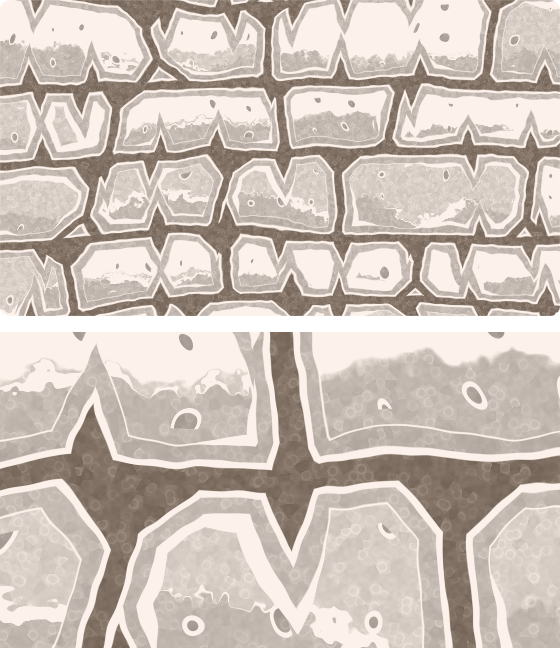
Top, the full canvas; bottom, a detail of the centre.
Give the GLSL for this texture, as a WebGL 1 fragment shader.

```glsl
precision highp float;
uniform vec2 u_resolution;

#define ROW_HEIGHT 0.25
#define STONE_WIDTH 0.5
#define MORTAR_HALF 0.0125
#define OUTLINE 0.0075
#define BAND 0.018
#define PIT_CELL 0.105
#define NOTCH_CELL 0.2
#define GRAIN_SCALE 85.0
#define CORNER_RADIUS 0.032

const vec3 CREAM = vec3(0.99, 0.95, 0.92);
const vec3 LIGHT = vec3(0.85, 0.81, 0.78);
const vec3 MID = vec3(0.77, 0.73, 0.70);
const vec3 SHADE = vec3(0.67, 0.63, 0.60);
const vec3 MORTAR = vec3(0.51, 0.45, 0.40);

float hash(vec2 p) {
  vec3 q = fract(vec3(p.xyx) * 0.1031);
  q += dot(q, q.yzx + 33.33);
  return fract((q.x + q.y) * q.z);
}

float noise(vec2 p) {
  vec2 i = floor(p), f = fract(p);
  f = f * f * (3.0 - 2.0 * f);
  return mix(mix(hash(i), hash(i + vec2(1, 0)), f.x),
             mix(hash(i + vec2(0, 1)), hash(i + vec2(1, 1)), f.x), f.y);
}

// Antialiased coverage of a positive distance
float cover(float d) {
  float px = 0.8 / u_resolution.y;
  return smoothstep(-px, px, d);
}

// Height of the lower edge of a row, gently bent
float rowEdge(float row, float x) {
  return (row + 0.3 * (hash(vec2(row, 3.0)) - 0.5)) * ROW_HEIGHT
       + 0.11 * (noise(vec2(x * 1.5, row * 7.3)) - 0.5);
}

// Slanted joint at the left end of a stone
float jointX(float row, float k, float y) {
  vec2 id = vec2(k, row);
  float slant = 0.7 * (hash(id + 41.0) - 0.5);
  return (k + 0.65 * (hash(id + 17.0) - 0.5) + hash(vec2(row, 9.0))) * STONE_WIDTH
       + slant * (y - (row + 0.5) * ROW_HEIGHT);
}

// Wedge-shaped crack cut inward from a horizontal edge
float notch(float x, float depth, float seed) {
  float cell = floor(x / NOTCH_CELL);
  vec2 id = vec2(cell, seed);
  float center = (cell + 0.3 + 0.4 * hash(id)) * NOTCH_CELL;
  float reach = hash(id + 5.0) < 0.6 ? 0.025 + 0.025 * hash(id + 8.0) : -1.0;
  return 0.93 * (abs(x - center) - (reach - depth) * 0.4);
}

// Elliptical pits, positive inside
float pit(vec2 p) {
  vec2 id = floor(p / PIT_CELL);
  vec2 q = p - (id + 0.3 + 0.4 * vec2(hash(id), hash(id + 31.0))) * PIT_CELL;
  float a = 1.4 * (hash(id + 7.0) - 0.5);
  q = mat2(cos(a), sin(a), -sin(a), cos(a)) * q;
  q.x *= 1.0 + 1.3 * hash(id + 13.0);
  float size = hash(id + 23.0);
  float radius = 0.006 + 0.012 * size * size;
  return hash(id + 19.0) < 0.62 ? radius - length(q) : -1.0;
}

// Small round grains with individual tones and pale rims
float grain(vec2 p) {
  p *= GRAIN_SCALE;
  vec2 cell = floor(p);
  float nearest = 9.0, tone = 0.0;
  for (int j = -1; j <= 1; j++) {
    for (int i = -1; i <= 1; i++) {
      vec2 id = cell + vec2(float(i), float(j));
      float d = length(p - id - vec2(hash(id), hash(id + 57.0)));
      if (d < nearest) { nearest = d; tone = hash(id + 91.0); }
    }
  }
  float rim = smoothstep(0.16, 0.0, abs(nearest - 0.4));
  return tone - 0.5 + (rim - 0.3) * (tone - 0.25) + 0.5 * (noise(p * 2.5) - 0.5);
}

void main() {
  vec2 uv = gl_FragCoord.xy / u_resolution.y;
  vec2 p = uv + 0.022 * (vec2(noise(uv * 9.0), noise(uv * 9.0 + 40.0)) - 0.5)
              + 0.005 * (vec2(noise(uv * 45.0), noise(uv * 45.0 + 70.0)) - 0.5);

  // Locate the row and the stone
  float row = floor(p.y / ROW_HEIGHT);
  if (p.y < rowEdge(row, p.x)) row -= 1.0;
  else if (p.y > rowEdge(row + 1.0, p.x)) row += 1.0;
  float k = floor(p.x / STONE_WIDTH - hash(vec2(row, 9.0)));
  if (p.x < jointX(row, k, p.y)) k -= 1.0;
  else if (p.x > jointX(row, k + 1.0, p.y)) k += 1.0;
  vec2 id = vec2(k, row), nextId = id + vec2(1, 0);

  // Distances to the four sides, cut corners and notches
  float left = p.x - jointX(row, k, p.y), right = jointX(row, k + 1.0, p.y) - p.x;
  float below = p.y - rowEdge(row, p.x), above = rowEdge(row + 1.0, p.x) - p.y;
  vec2 cut = vec2(hash(id + 61.0), hash(nextId + 61.0));
  cut = 0.015 + 0.075 * cut * cut;
  vec2 topCut = 0.02 + 0.06 * vec2(hash(id + 71.0), hash(id + 83.0));
  vec2 low = 0.707 * (vec2(left, right) + below - cut);
  vec2 high = 0.707 * (vec2(left, right) + above - topCut);
  float d = min(min(left, right), min(below, above));
  d = min(d, min(min(low.x, low.y), min(high.x, high.y)));
  d = min(d, min(notch(p.x, above, row + 0.5), notch(p.x, below, row + 90.0)));
  float pebble = min(below, max(-low.x, -low.y));
  float s = max(d, pebble) - MORTAR_HALF;

  // Lit upper face above a ragged shadow border
  float v = below / (below + above);
  float ragged = 0.3 * (noise(p * vec2(6.0, 3.0) + id * 5.0) - 0.5)
               + 0.1 * (noise(p * 38.0) - 0.5) + 0.05 * (noise(p * 130.0) - 0.5);
  float pick = hash(id + 29.0);
  float level = pick > 0.5 ? 0.28 + 0.4 * (pick - 0.5) : 0.88 + 0.3 * pick;
  float lit = smoothstep(-0.015, 0.015, v - level - ragged);
  float fold = v - 0.32 - 1.4 * ragged;
  vec3 face = mix(MID, LIGHT, smoothstep(-0.02, 0.02, fold));

  // Grain on the shaded colours, then brushed highlights
  float g = grain(uv);
  face += 0.07 * g;
  float brush = noise(p * vec2(5.0, 9.0) + id * 3.0);
  float stroke = 0.22 * (brush - 0.58) - abs(fold);
  float inner = s - OUTLINE - BAND * (0.65 + 0.7 * noise(p * 14.0));
  float edgeLight = 0.002 + 0.055 * max(noise(p * 8.0 + 20.0) - 0.45, 0.0) - inner;
  face = mix(face, CREAM, max(lit, max(cover(stroke * 0.2), cover(edgeLight))));

  // Pits with pale rims
  float hole = pit(p);
  float clear = cover(inner - 0.018);
  face = mix(face, CREAM, clear * cover(hole + 0.006));
  face = mix(face, SHADE + 0.06 * g, clear * cover(hole));

  // Stack mortar, outline, band and face
  vec3 band = mix(MID, SHADE, 0.35 * smoothstep(0.6, 0.1, v)) + 0.07 * g;
  vec3 color = MORTAR + 0.09 * g;
  color = mix(color, CREAM, cover(s));
  color = mix(color, band, cover(s - OUTLINE));
  color = mix(color, face, cover(inner));

  // Rounded canvas corners
  vec2 halfSize = 0.5 * u_resolution / u_resolution.y;
  vec2 q = max(abs(uv - halfSize) - halfSize + CORNER_RADIUS, 0.0);
  color = mix(color, vec3(1.0), cover(length(q) - CORNER_RADIUS));
  gl_FragColor = vec4(color, 1.0);
}
```
